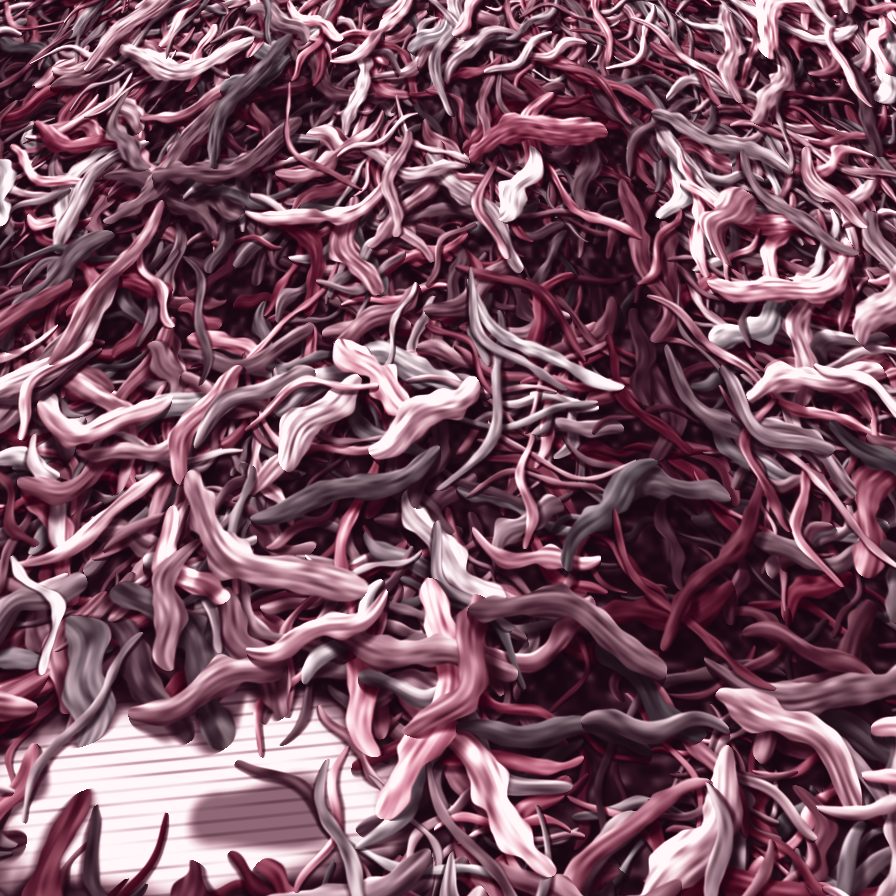
Give the GLSL for this texture, as a three.js fragment shader.

```glsl
varying vec2 vUv;

const vec3 DEEP = vec3(0.08, 0.02, 0.06), SHADE = vec3(0.17, 0.06, 0.11);
const vec3 PLUM = vec3(0.30, 0.16, 0.22), MAUVE = vec3(0.47, 0.32, 0.37);
const vec3 ROSE = vec3(0.63, 0.47, 0.53), PINK = vec3(0.81, 0.65, 0.70);
const vec3 PALE = vec3(0.94, 0.84, 0.87), GLARE = vec3(1.00, 0.97, 0.98);
const vec3 RED_SHIFT = vec3(0.09, -0.09, -0.05);

const float LAYERS = 15.0;
const float RECESSION = 0.6;        // how much the pile shrinks towards the top
const float EDGE = 0.0018;          // edge softness in canvas units
const float CELL_BACK = 0.085;      // strand spacing, lowest layer
const float CELL_FRONT = 0.21;      // strand spacing, top layer
const float THIN = 0.025;           // half widths relative to the cell
const float THICK = 0.14;
const float SHADOW = 0.6;
const vec2 LIGHT = vec2(-0.35, 0.94);
const vec2 FIBRE = vec2(28.0, 190.0);
const float SLATS = 62.0;

float hash(vec2 p) {
  return fract(sin(dot(p, vec2(127.1, 311.7))) * 43758.5453);
}

vec4 hash4(vec2 p) {
  return fract(sin(dot(p, vec2(127.1, 311.7)) + vec4(0.0, 1.7, 3.1, 5.3)) * 43758.5453);
}

float noise(vec2 p) {
  vec2 i = floor(p), f = fract(p);
  f = f * f * (3.0 - 2.0 * f);
  return mix(mix(hash(i), hash(i + vec2(1.0, 0.0)), f.x),
             mix(hash(i + vec2(0.0, 1.0)), hash(i + vec2(1.0, 1.0)), f.x), f.y);
}

// Bare areas where the slatted mat shows through
float bareMat(vec2 p) {
  float corner = length((p - vec2(-0.33, 0.11)) * vec2(1.0, 2.0));
  float gap = length((p - vec2(-0.65, 0.62)) * vec2(1.0, 1.3));
  float rough = 0.12 * (noise(p * 14.0) - 0.5);
  return max(1.0 - smoothstep(0.19, 0.29, corner + rough),
             1.0 - smoothstep(0.03, 0.08, gap + rough * 0.4));
}

// Ground tone: dark litter or pale slats
float groundTone(vec2 p) {
  float litter = 0.02 + 0.32 * pow(noise(p * 75.0), 2.0);
  float slat = abs(fract((p.y - 0.1 * p.x) * SLATS) - 0.5);
  float mat = 1.02 - 0.4 * smoothstep(0.28, 0.48, slat) * noise(p * vec2(9.0, 70.0));
  mat *= mix(0.5, 1.0, smoothstep(0.25, 0.45, noise(p * 11.0 + 4.0)));
  return mix(litter, mat, bareMat(p));
}

// Lays one strand over surface = (tone, redness)
vec2 layStrand(vec2 surface, vec2 p, vec2 centre, vec2 seed, float cell, float height, float edge) {
  vec4 r = hash4(seed), s = hash4(seed + 17.3);
  float angle = 0.25 + (r.x - 0.5) * 2.9;
  vec2 along = vec2(cos(angle), sin(angle)), across = vec2(-along.y, along.x);
  vec2 q = vec2(dot(p - centre, along), dot(p - centre, across));
  float halfLength = cell * mix(0.4, 0.85, r.y);
  float u = q.x / halfLength;
  if (abs(u) >= 1.0) return surface;
  // Thin out over hollows and bare mat
  float fullness = smoothstep(0.2, 0.5, noise(centre * 5.5 + 2.0));
  float keep = (0.4 + 0.6 * fullness) * (1.0 - 0.8 * bareMat(centre)) * mix(1.0, 0.75, height);
  if (s.w > keep) return surface;
  // Bent, wavering centre line with a ragged taper
  float bend = (r.z - 0.5) * 0.9;
  q.y -= bend * halfLength * (u * u - 0.3) + 0.05 * cell * sin(u * 4.5 + r.w * 6.28);
  q.y /= sqrt(1.0 + 4.0 * bend * bend * u * u);
  float width = cell * mix(THIN, THICK, pow(s.x, 1.5)) * pow(1.0 - u * u, 0.35);
  width = width * (0.6 + 0.8 * noise(vec2(q.x * 45.0, s.y * 90.0))) + 0.0005;
  // Shadow thrown on what lies below
  float shadowDist = abs(q.y + dot(across, LIGHT) * width * 0.9) - width;
  surface.x *= 1.0 - SHADOW * (1.0 - smoothstep(-0.2 * width, 0.8 * width, shadowDist));
  float cover = 1.0 - smoothstep(-edge, edge, abs(q.y) - width);
  if (cover <= 0.0) return surface;
  // Fibrous bark, lit across its round section
  float fibre = noise(q * FIBRE + s.yz * 50.0);
  float flake = noise(q * vec2(50.0, 95.0) + s.zy * 70.0);
  float lit = 0.5 + 0.5 * clamp(q.y / width, -1.0, 1.0) * dot(across, LIGHT);
  float tone = mix(0.55, 1.2, s.y) * (0.42 + 0.75 * lit) * (0.4 + 0.75 * fibre + 0.5 * flake);
  tone *= mix(0.5, 1.0, fullness) * mix(0.6, 1.05, height);
  return mix(surface, vec2(tone, s.z * 1.5 - 0.5), cover);
}

vec3 toneColour(float tone) {
  float t = clamp(tone, 0.0, 1.0) * 7.0;
  vec3 c = mix(mix(DEEP, SHADE, min(t, 1.0)), PLUM, clamp(t - 1.0, 0.0, 1.0));
  c = mix(mix(c, MAUVE, clamp(t - 2.0, 0.0, 1.0)), ROSE, clamp(t - 3.0, 0.0, 1.0));
  c = mix(mix(c, PINK, clamp(t - 4.0, 0.0, 1.0)), PALE, clamp(t - 5.0, 0.0, 1.0));
  return mix(c, GLARE, clamp(t - 6.0, 0.0, 1.0));
}

void main() {
  // Receding ground plane
  float scale = 1.0 - RECESSION * vUv.y;
  vec2 p = vec2((vUv.x - 0.5) / scale, -log(scale) / RECESSION);
  vec2 surface = vec2(groundTone(p), 0.0);
  // Strands piled from the lowest layer up, nine cells each
  for (float k = 0.0; k < LAYERS; k += 1.0) {
    float height = k / (LAYERS - 1.0);
    float cell = mix(CELL_BACK, CELL_FRONT, height);
    vec2 shift = vec2(hash(vec2(k, 3.0)), hash(vec2(k, 8.0)));
    vec2 home = floor(p / cell + shift);
    for (float n = 0.0; n < 9.0; n += 1.0) {
      float row = floor((n + 0.5) / 3.0);
      vec2 id = home + vec2(n - 3.0 * row, row) - 1.0;
      vec2 seed = id + k * vec2(31.0, 57.0);
      vec2 centre = (id - shift + hash4(seed + 5.7).xy) * cell;
      surface = layStrand(surface, p, centre, seed, cell, height, EDGE / scale);
    }
  }
  float midtone = clamp(4.0 * surface.x * (1.0 - surface.x), 0.0, 1.0);
  gl_FragColor = vec4(toneColour(surface.x) + RED_SHIFT * surface.y * midtone, 1.0);
}
```
